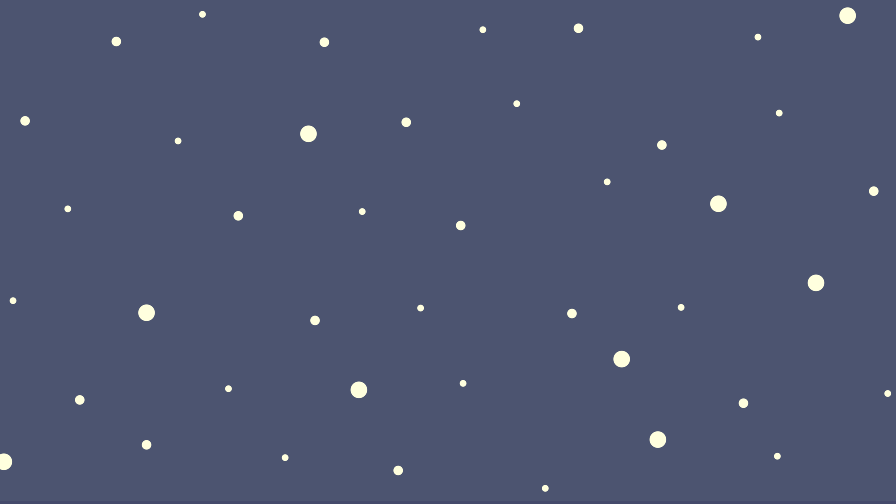
Reproduce this pattern procedurally as a Shadertoy shader.

```glsl
// Night sky: sparse cream dots in three sizes on flat slate blue.

const vec3 SKY_COLOR  = vec3(0.298, 0.329, 0.439);
const vec3 EDGE_COLOR = vec3(0.27, 0.29, 0.42);
const vec3 STAR_COLOR = vec3(1.0, 1.0, 0.87);

// Lengths are in units of the canvas height
const float LARGE_RADIUS  = 0.0165;
const float MEDIUM_RADIUS = 0.0095;
const float SMALL_RADIUS  = 0.0067;
const float EDGE_HEIGHT   = 0.006;

const int COLUMNS = 7;
const int ROWS = 6;
const float LARGE_SHARE  = 9.0 / 42.0;
const float MEDIUM_SHARE = 15.0 / 42.0;
const float ROW_STAGGER  = 0.24;             // in cells
const vec2 JITTER = vec2(0.23, 0.34);        // in cells

float hash(vec2 p) {
    return fract(sin(dot(p, vec2(127.1, 311.7))) * 43758.5453);
}

// Jittered, staggered grid position, 0 to 1 across the canvas
vec2 starPosition(vec2 cell) {
    vec2 offset = (vec2(hash(cell), hash(cell + 37.3)) * 2.0 - 1.0) * JITTER;
    offset.x += (mod(cell.y, 2.0) * 2.0 - 1.0) * ROW_STAGGER;
    return (cell + 0.5 + offset) / vec2(COLUMNS, ROWS);
}

// Each cell gets a unique rank, which spreads the sizes evenly
float starRadius(vec2 cell) {
    float slot = mod(3.0 * cell.x + 2.0 * cell.y, float(COLUMNS));
    float rank = (slot + (cell.y + 0.5) / float(ROWS)) / float(COLUMNS);
    if (rank < LARGE_SHARE) return LARGE_RADIUS;
    if (rank < LARGE_SHARE + MEDIUM_SHARE) return MEDIUM_RADIUS;
    return SMALL_RADIUS;
}

void mainImage(out vec4 fragColor, in vec2 fragCoord) {
    vec2 p = fragCoord / iResolution.y;
    vec2 canvas = vec2(iResolution.x / iResolution.y, 1.0);
    float halfPixel = 0.5 / iResolution.y;

    // Signed distance to the nearest star
    float starDistance = 1.0;
    for (int row = 0; row < ROWS; row++) {
        for (int column = 0; column < COLUMNS; column++) {
            vec2 cell = vec2(column, row);
            float d = length(p - starPosition(cell) * canvas) - starRadius(cell);
            starDistance = min(starDistance, d);
        }
    }

    // Sky with a thin darker line along the bottom
    float sky = smoothstep(-halfPixel, halfPixel, p.y - EDGE_HEIGHT);
    vec3 color = mix(EDGE_COLOR, SKY_COLOR, sky);

    // Stars with smoothed rims
    float star = 1.0 - smoothstep(-halfPixel, halfPixel, starDistance);
    fragColor = vec4(mix(color, STAR_COLOR, star), 1.0);
}
```
